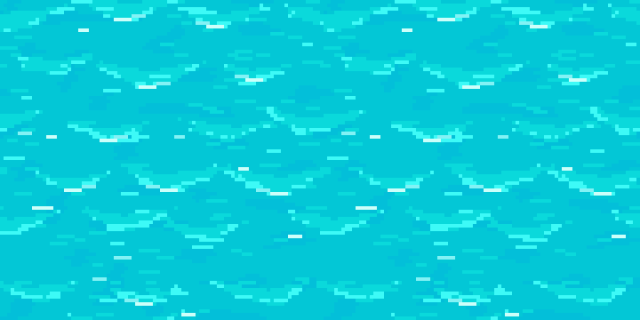
Give the GLSL for this texture, as a WebGL 1 fragment shader.

```glsl
precision highp float;
// Blocky tropical water: a tile, two across and one down, on a coarse cell grid.
// Bowl-shaped crests with foam and white tips sit on a staggered jittered lattice,
// among scattered horizontal glints, over darker drifts made of layered sines.

uniform vec2 u_resolution;

const float TAU = 6.2831853;
const vec2 TILE = vec2(91.0, 90.0);        // cells per repeat
const vec2 CREST_COUNT = vec2(3.0, 6.0);   // crests per repeat
const float GLINT_SLOT = 13.0;             // cells per glint slot

const vec3 DEEP = vec3(0.01, 0.75, 0.85);
const vec3 WATER = vec3(0.01, 0.78, 0.84);
const vec3 LIGHT = vec3(0.04, 0.85, 0.86);
const vec3 FOAM = vec3(0.24, 0.98, 0.97);
const vec3 PALE = vec3(0.51, 0.95, 0.96);
const vec3 WHITE = vec3(0.80, 1.00, 0.98);

float hash(vec2 p) {
  vec3 q = fract(p.xyx * vec3(0.1031, 0.1030, 0.0973));
  q += dot(q, q.yzx + 33.33);
  return fract((q.x + q.y) * q.z);
}

// Brightness levels: 0 water, 1 light, 2 foam, 3 pale, 4 white

// One crest; q is the cell relative to its lowest point
float crestLevel(vec2 q, vec2 id) {
  float seed = 17.0 * id.x + 53.0 * id.y;
  float size = mix(0.55, 1.0, hash(vec2(seed, 3.0)));
  float skew = 0.4 * (hash(vec2(seed, 5.0)) - 0.5);
  float halfWidth = 17.0 * size * (1.0 + skew * sign(q.x));
  float depth = 8.0 * size;
  float ragged = 3.0 * (hash(vec2(q.y + 40.0, seed)) - 0.5);
  float x = abs(q.x + ragged) / halfWidth;
  if (x > 1.0 || q.y < -0.5) return 0.0;

  // Light body between two curves, with broken foam along the lower one
  float low = depth * pow(x, 1.4);
  float high = depth * (0.6 + 0.4 * x);
  float level = step(low, q.y + 0.5) * step(q.y, high);
  float run = hash(vec2(floor(q.x / 4.0) + 30.0, q.y + seed));
  if (abs(q.y - low) < 0.9 && run > 0.4 + 0.35 * x) level = 2.0;

  // White tip with a pale streak to one side
  if (hash(vec2(seed, 7.0)) > 0.4) {
    float side = sign(hash(vec2(seed, 9.0)) - 0.5);
    if (q.y < 0.5 && abs(q.x) < 2.5) level = 4.0;
    if (abs(q.y - 1.0) < 0.5 && abs(q.x - 4.0 * side) < 2.0) level = 3.0;
  }
  return level;
}

// Brightest of the crests around a cell
float crests(vec2 cell) {
  vec2 spacing = TILE / CREST_COUNT;
  vec2 home = floor(cell / spacing);
  float level = 0.0;
  for (int j = -1; j <= 1; j++) {
    for (int i = -1; i <= 1; i++) {
      vec2 slot = home + vec2(float(i), float(j));
      vec2 id = mod(slot, CREST_COUNT);
      vec2 jitter = vec2(hash(id + 11.0), hash(id + 23.0)) - 0.5;
      vec2 tip = slot + 0.5 + vec2(0.5 * mod(id.y, 2.0), 0.0) + 0.4 * jitter;
      tip *= spacing;
      tip.y = floor(tip.y);
      level = max(level, crestLevel(vec2(cell.x + 0.5, cell.y) - tip, id));
    }
  }
  return level;
}

// Short horizontal strokes, at most one in each slot of a row
float glints(vec2 cell) {
  float row = mod(cell.y, TILE.y);
  float x = mod(cell.x + floor(GLINT_SLOT * hash(vec2(row, 71.0))), TILE.x);
  vec2 id = vec2(floor(x / GLINT_SLOT), row);
  float start = floor(6.0 * hash(id + 31.0));
  float span = 3.0 + floor(4.0 * hash(id + 47.0));
  float along = mod(x, GLINT_SLOT) - start;
  if (along < 0.0 || along >= span) return 0.0;
  float pick = hash(id + 61.0);
  if (pick < 0.007) return 4.0;
  if (pick < 0.014) return 3.0;
  if (pick < 0.060) return 2.0;
  return step(pick, 0.21);
}

// Wide dark drifts with ragged row ends
float drift(vec2 cell) {
  float ragged = 3.0 * hash(vec2(mod(cell.y, TILE.y), 83.0));
  vec2 a = TAU * (cell + vec2(ragged, 0.0)) / TILE;
  float s = sin(2.0 * a.x + 5.0 * a.y + 1.7 * sin(a.x - 3.0 * a.y));
  s += sin(3.0 * a.x - 7.0 * a.y + 2.0 * sin(2.0 * a.x + 2.0 * a.y));
  return step(1.2, s);
}

vec3 cellColor(vec2 cell) {
  float level = max(crests(cell), glints(cell));
  vec3 color = mix(WATER, DEEP, drift(cell));
  color = mix(color, LIGHT, step(0.5, level));
  color = mix(color, FOAM, step(1.5, level));
  color = mix(color, PALE, step(2.5, level));
  return mix(color, WHITE, step(3.5, level));
}

void main() {
  // Blend the four nearest cells across one pixel for smooth edges
  float pixelsPerCell = u_resolution.y / TILE.y;
  vec2 p = gl_FragCoord.xy / pixelsPerCell - 0.5;
  vec2 cell = floor(p);
  vec2 blend = clamp((p - cell - 0.5) * pixelsPerCell + 0.5, 0.0, 1.0);
  vec3 below = mix(cellColor(cell), cellColor(cell + vec2(1.0, 0.0)), blend.x);
  vec3 above = mix(cellColor(cell + vec2(0.0, 1.0)), cellColor(cell + 1.0), blend.x);
  gl_FragColor = vec4(mix(below, above, blend.y), 1.0);
}
```
